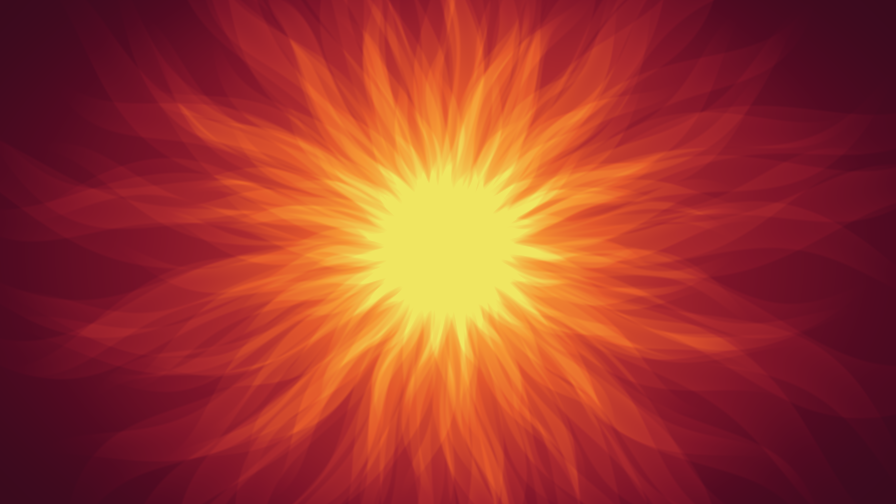
Give the GLSL for this background, as a Shadertoy shader.

```glsl
const float TAU = 6.2831853;
const int LAYERS = 13;

// Three random values from a cell id and a layer number
vec3 hash32(vec2 cell) {
    vec3 p = fract(cell.xyx * vec3(0.1031, 0.1030, 0.0973));
    p += dot(p, p.yxz + 33.33);
    return fract((p.xxy + p.yzz) * p.zyx);
}

// Heat colours, from shadow plum to pale yellow
vec3 heatColor(float heat) {
    const vec3 ramp[7] = vec3[7](
        vec3(0.20, 0.04, 0.11), vec3(0.33, 0.04, 0.13),
        vec3(0.51, 0.08, 0.16), vec3(0.68, 0.16, 0.18),
        vec3(0.89, 0.34, 0.17), vec3(0.96, 0.58, 0.20),
        vec3(0.94, 0.90, 0.38));
    vec3 color = ramp[0];
    for (int i = 1; i < 7; i++) {
        color = mix(color, ramp[i], clamp(heat + 2.0 - float(i), 0.0, 1.0));
    }
    return color;
}

// One swaying, pointed tongue; offset is measured in angular cells
float tongue(float offset, float radius, float reach, float cellAngle,
             vec3 seed, float blur) {
    float t = radius / (reach * mix(0.75, 1.2, seed.x));
    if (t >= 1.0) return 0.0;
    float sway = 0.36 * t * sin(7.0 * t + TAU * seed.y);
    float halfWidth = mix(0.42, 0.58, seed.z) * pow(1.0 - t, 0.85);
    float side = offset - sway - 0.3 * (seed.z - 0.5);
    float depth = (halfWidth - abs(side)) * radius * cellAngle;
    float fill = smoothstep(-blur, blur, depth);
    float rim = exp(-max(depth, 0.0) * 50.0);
    return fill * (0.62 + 0.3 * rim) * smoothstep(0.0, 0.25, 1.0 - t);
}

// A ring of tongues whose roots merge into an even glow
float flameRing(float angle, float radius, float reach, float count,
                float layer, float blur) {
    float position = (angle / TAU + hash32(vec2(layer, 71.0)).x) * count;
    float cell = floor(position);
    float heat = 0.0;
    for (int k = -1; k <= 1; k++) {
        float id = cell + float(k);
        vec3 seed = hash32(vec2(mod(id, count) + 3.0, layer * 17.0 + 5.0));
        heat += tongue(position - id - 0.5, radius, reach, TAU / count, seed, blur);
    }
    float t = radius / reach;
    float rootGlow = 0.75 * max(1.0 - t, 0.0);
    return mix(rootGlow, heat, smoothstep(0.12, 0.55, t));
}

void mainImage(out vec4 fragColor, in vec2 fragCoord) {
    vec2 center = vec2(0.497, 0.51);
    vec2 p = (fragCoord - center * iResolution.xy) / iResolution.y;
    float radius = length(p);
    float angle = atan(p.y, p.x);
    float blur = 0.002 + 0.7 / iResolution.y;

    // Soft halo and hot core
    float heat = 3.5 * exp(-2.2 * radius) - 0.45 * smoothstep(0.4, 0.9, radius);
    heat += 0.9 * exp(-radius * radius / 0.007);

    // Short hot rings through long faint ones
    for (int i = 0; i < LAYERS; i++) {
        float s = float(i) / float(LAYERS - 1);
        float reach = mix(0.17, 1.08, s);
        float count = floor(mix(26.0, 17.0, s));
        float strength = mix(0.36, 0.32, s);
        heat += strength * flameRing(angle, radius, reach, count, float(i), blur);
    }

    // Darkened corners
    vec2 q = abs(fragCoord / iResolution.xy - 0.5) * 2.0;
    heat -= 0.7 * smoothstep(0.8, 1.4, length(q));
    fragColor = vec4(heatColor(heat), 1.0);
}
```
